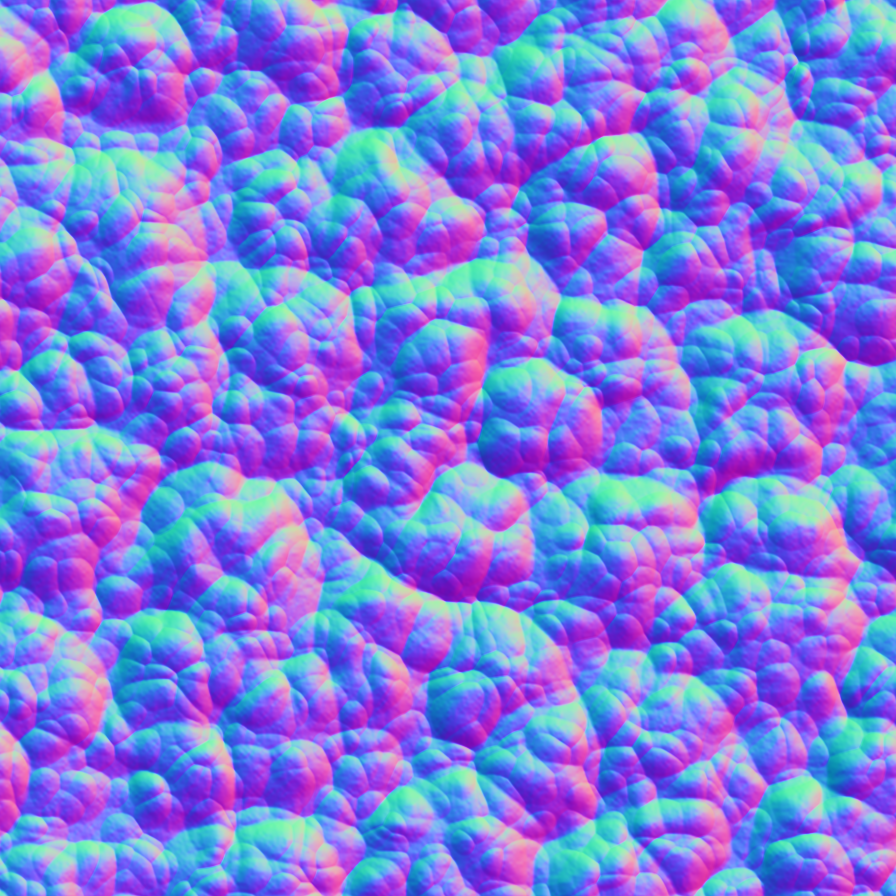
A three.js fragment shader for this texture map:

```glsl
varying vec2 vUv;

vec3 hash3(vec2 p) {
  vec3 q = fract(vec3(p.xyx) * vec3(0.1031, 0.1030, 0.0973));
  q += dot(q, q.yxz + 33.33);
  return fract((q.xxy + q.yzz) * q.zyx);
}

float noise(vec2 p) {
  vec2 cell = floor(p), f = fract(p);
  f = f * f * (3.0 - 2.0 * f);
  return mix(mix(hash3(cell).x, hash3(cell + vec2(1.0, 0.0)).x, f.x),
             mix(hash3(cell + vec2(0.0, 1.0)).x, hash3(cell + 1.0).x, f.x), f.y);
}

float smoothMax(float a, float b, float k) {
  float h = max(k - abs(a - b), 0.0) / k;
  return max(a, b) + h * h * k * 0.25;
}

// Scattered domes, steeper on their upper right flanks; wraps at the borders
float domes(vec2 uv, float count, float seed) {
  vec2 p = uv * count, cell = floor(p);
  float height = 0.0;
  for (int y = -1; y <= 1; y++) {
    for (int x = -1; x <= 1; x++) {
      vec2 id = cell + vec2(float(x), float(y));
      vec3 rnd = hash3(mod(id, count) + seed);
      vec2 q = p - id - rnd.xy;
      float radius = mix(0.38, 0.76, rnd.z);
      float d = (length(q) + dot(q, vec2(0.2, 0.25))) / radius;
      height = smoothMax(height, radius * (1.0 - d * d), 0.06);
    }
  }
  return height;
}

float relief(vec2 uv) {
  // Bend the outlines so that the domes are not perfectly round
  vec2 bend = vec2(noise(uv * 22.0), noise(uv * 22.0 + 57.0)) - 0.5;
  vec2 p = uv + bend * 0.016;
  float height = 0.58 / 8.0 * domes(p, 8.0, 11.0);
  height += 0.48 / 15.0 * domes(p, 15.0, 83.0);
  height += 0.36 / 28.0 * domes(p, 28.0, 147.0);

  // Fine grain
  float scale = 64.0;
  for (int i = 0; i < 3; i++) {
    height += 0.16 / scale * noise(uv * scale + 19.0);
    scale *= 2.0;
  }
  return height;
}

void main() {
  // Slope by central differences, packed as a tangent space normal
  vec2 e = vec2(0.0015, 0.0);
  vec2 slope = vec2(relief(vUv + e.xy) - relief(vUv - e.xy),
                    relief(vUv + e.yx) - relief(vUv - e.yx)) / (2.0 * e.x);
  vec3 normal = normalize(vec3(-slope * vec2(1.0, 1.15), 0.95));
  gl_FragColor = vec4(normal * 0.5 + 0.5, 1.0);
}
```
